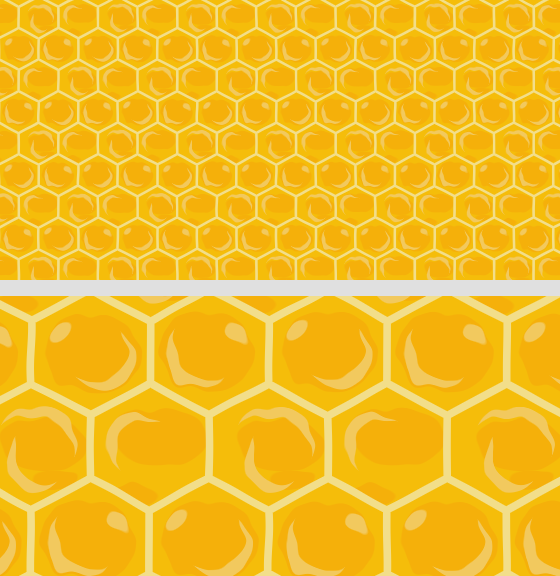
Top: the whole. Bottom: its middle third, enlarged.
A Shadertoy shader for this pattern:

```glsl
const vec2 PERIOD = vec2(1.0, 1.594); // two staggered rows of cells

float hash(vec2 p) {
    return fract(sin(dot(p, vec2(127.1, 311.7))) * 43758.545);
}

float noise(vec2 p) {
    vec2 i = floor(p), f = fract(p);
    f = f * f * (3.0 - 2.0 * f);
    return mix(mix(hash(i), hash(i + vec2(1, 0)), f.x),
               mix(hash(i + vec2(0, 1)), hash(i + vec2(1, 1)), f.x), f.y);
}

// Distance to the cell wall, positive inside
float hexInside(vec2 p) {
    p = abs(p);
    return min(0.5 - p.x, 0.469 - dot(p, vec2(0.468, 0.884)));
}

float ellipse(vec2 p, vec2 center, vec2 radii) {
    return (length((p - center) / radii) - 1.0) * min(radii.x, radii.y);
}

// Outer ellipse with a shifted, slightly larger one cut away
float crescent(vec2 p, vec2 center, vec2 radii, vec2 shift) {
    return max(ellipse(p, center, radii), -ellipse(p, center + shift, radii + 0.02));
}

float fill(float d, float pixel) {
    return clamp(0.5 - d / pixel, 0.0, 1.0);
}

// Cells of the even rows: a long arc alternates with a top and bottom glint
void arcCell(vec2 p, bool alternate, out float honey, out float glint) {
    if (alternate) {
        honey = min(ellipse(p, vec2(0.10, 0.02), vec2(0.37, 0.22)),
                    ellipse(p, vec2(0.20, -0.27), vec2(0.19, 0.08)));
        glint = min(crescent(p, vec2(0.06, 0.05), vec2(0.32, 0.29), vec2(-0.05, -0.10)),
                    crescent(p, vec2(0.02, -0.12), vec2(0.23, 0.25), vec2(0.08, 0.09)));
    } else {
        honey = min(ellipse(p, vec2(0.07, 0.09), vec2(0.41, 0.24)),
                    ellipse(p, vec2(-0.14, -0.39), vec2(0.20, 0.08)));
        glint = crescent(p, vec2(-0.09, 0.03), vec2(0.28, 0.25), vec2(0.09, -0.06));
    }
}

// Cells of the odd rows: a round drop, mirrored in every other cell
void dropCell(vec2 p, bool mirrored, out float honey, out float glint) {
    if (mirrored) p.x = -p.x;
    honey = ellipse(p, vec2(0.02, 0.0), vec2(0.39, 0.33));
    vec2 q = mat2(0.75, -0.66, 0.66, 0.75) * (p - vec2(-0.25, 0.15));
    glint = min(ellipse(q, vec2(0.0), vec2(0.11, 0.055)),
                crescent(p, vec2(0.08, -0.03), vec2(0.28, 0.27), vec2(-0.08, 0.08)));
}

void mainImage(out vec4 fragColor, in vec2 fragCoord) {
    float pixel = 7.068 / iResolution.y;
    vec2 uv = (fragCoord / iResolution.y - vec2(0.845, 0.487)) * 7.068;
    uv += 0.018 * (vec2(noise(uv * 3.0), noise(uv * 3.0 + 40.0)) - 0.5);

    // Nearest cell of each staggered lattice
    vec2 evenId = floor(uv / PERIOD + 0.5);
    vec2 oddId = floor(uv / PERIOD);
    vec2 evenPos = uv - PERIOD * evenId;
    vec2 oddPos = uv - PERIOD * (oddId + 0.5);
    bool evenRow = hexInside(evenPos) > hexInside(oddPos);
    vec2 id = evenRow ? evenId : oddId;
    vec2 p = evenRow ? evenPos : oddPos;
    bool checker = mod(id.x + id.y, 2.0) > 0.5;

    // Uneven, hand-cut outlines
    vec2 seed = id * 7.3 + (evenRow ? 0.0 : 51.0);
    vec2 q = p + 0.07 * (vec2(noise(p * 7.0 + 20.0), noise(p * 7.0 + 60.0)) - 0.5);
    q += 0.02 * (vec2(hash(seed), hash(seed + 3.1)) - 0.5);

    float honey, glint;
    if (evenRow) arcCell(q, checker, honey, glint);
    else dropCell(q, !checker, honey, glint);

    vec3 color = vec3(0.96, 0.74, 0.04);
    color = mix(color, vec3(0.96, 0.69, 0.04), fill(honey, pixel));
    color = mix(color, vec3(0.95, 0.79, 0.37), fill(glint, pixel));
    color = mix(color, vec3(0.95, 0.87, 0.54), fill(hexInside(p) - 0.032, pixel));
    fragColor = vec4(color, 1.0);
}
```
